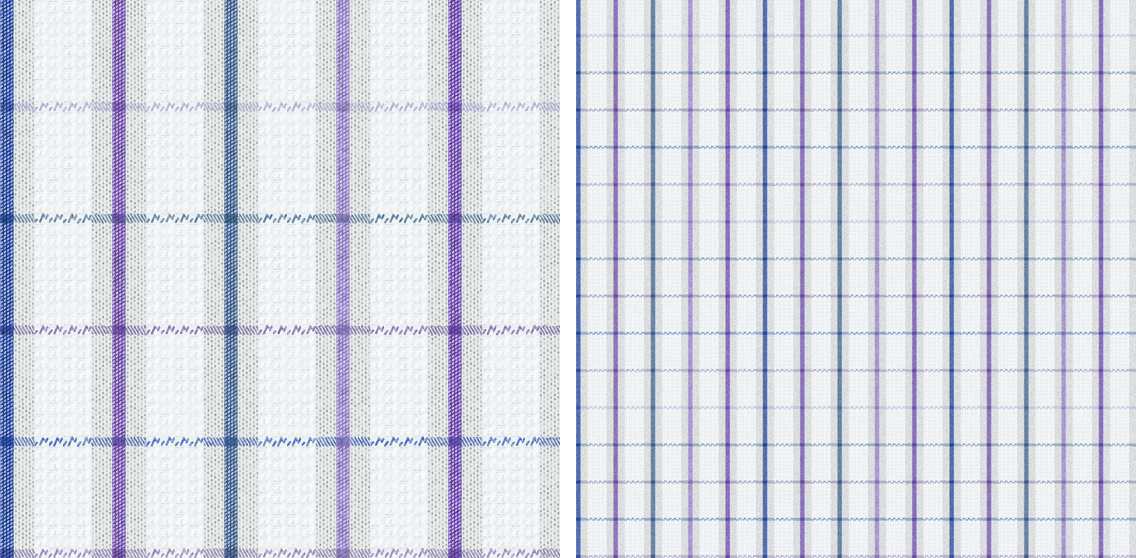
Left, the tile; right, the same tile 3 across and 3 down.
A WebGL 1 fragment shader for this texture:

```glsl
precision highp float;
// Woven shirting: five coloured warp stripes and five fine weft lines on white dobby cloth.
uniform vec2 u_resolution;

const float REPEATS = 5.0;
const float ENDS = 34.0; // warp threads in one check

float hash(vec2 cell) {
  vec3 h = fract(vec3(cell.xyx) * 0.1031);
  h += dot(h, h.yzx + 33.33);
  return fract((h.x + h.y) * h.z);
}

// Value noise that wraps after "period" cells
float noise(vec2 q, vec2 period) {
  vec2 i = floor(q), f = fract(q);
  f = f * f * (3.0 - 2.0 * f);
  vec2 a = mod(i, period), b = mod(i + 1.0, period);
  return mix(mix(hash(a), hash(vec2(b.x, a.y)), f.x),
             mix(hash(vec2(a.x, b.y)), hash(b), f.x), f.y);
}

// Soft coverage of a shape from its signed distance
float cover(float d, float soft) {
  return 1.0 - smoothstep(-0.5 * soft, 0.5 * soft, d);
}

float segment(vec2 q, vec2 a, vec2 b) {
  vec2 ab = b - a;
  return length(q - a - ab * clamp(dot(q - a, ab) / dot(ab, ab), 0.0, 1.0));
}

vec3 warpColor(float column) {
  if (column < 0.5) return vec3(0.09, 0.23, 0.58);
  if (column < 1.5) return vec3(0.41, 0.27, 0.64);
  if (column < 2.5) return vec3(0.21, 0.35, 0.53);
  if (column < 3.5) return vec3(0.56, 0.48, 0.76);
  return vec3(0.39, 0.24, 0.66);
}

vec3 weftColor(float row) {
  if (row < 0.5) return vec3(0.57, 0.50, 0.70);
  if (row < 1.5) return vec3(0.25, 0.40, 0.70);
  if (row < 2.5) return vec3(0.49, 0.40, 0.65);
  if (row < 3.5) return vec3(0.32, 0.46, 0.59);
  return vec3(0.68, 0.66, 0.82);
}

void main() {
  vec2 p = gl_FragCoord.xy / u_resolution * REPEATS;
  float pixel = 1.3 * REPEATS / min(u_resolution.x, u_resolution.y);
  float soft = max(pixel * ENDS, 0.35);

  // Check index, and offset from the nearest stripe and line
  vec2 shifted = p - vec2(0.062, 0.042) + 0.5;
  vec2 check = mod(floor(shifted), REPEATS);
  vec2 local = fract(shifted) - 0.5;
  float grain = noise(p * vec2(40.0, 60.0), vec2(200.0, 300.0)) - 0.5;
  float fleck = noise(p * vec2(24.0, 22.0), vec2(120.0, 110.0)) - 0.5;

  // White dobby: leaning floats joined by bridges, grey ticks of weft between
  float u = (fract(local.x) - 0.242) / 0.129;
  vec2 block = vec2(u, p.y * 10.0);
  vec2 q = fract(block + 0.05 * vec2(fleck, grain));
  float wear = 0.5 + 0.9 * hash(vec2(floor(u) + 7.0 * check.x, mod(floor(block.y), 50.0)));
  float floats = cover(segment(q, vec2(0.64, 0.22), vec2(0.8, 0.8)) - 0.14, 0.2);
  floats = max(floats, cover(segment(q, vec2(0.18, 0.12), vec2(0.3, 0.5)) - 0.11, 0.2));
  floats = max(floats, cover(segment(q, vec2(0.3, 0.5), vec2(0.62, 0.6)) - 0.07, 0.2));
  vec2 fine = vec2(p.x * 24.0 + 0.5 * mod(floor(p.y * 40.0), 2.0), p.y * 40.0);
  float ticks = cover(length((fract(fine) - 0.5) * vec2(0.8, 1.1)) - 0.28, 0.4);
  ticks *= 0.55 + 0.45 * cover(abs(q.y - 0.9) - 0.2, 0.3);
  float edge = cover(segment(q, vec2(0.44, 0.12), vec2(0.5, 0.4)) - 0.07, 0.2);
  vec3 dobby = mix(vec3(0.938, 0.95, 0.954), vec3(0.80, 0.845, 0.87),
                   max(ticks * 0.62, edge * 0.6) * (1.0 - floats) * wear);
  dobby = mix(dobby, vec3(0.972, 0.978, 0.982), floats * (0.5 + 0.3 * wear));

  // Grey plain-weave bands with staggered dark gaps
  vec2 weave = vec2(p.x * 32.0, p.y * 25.0);
  weave.y += 0.5 * mod(floor(weave.x), 2.0);
  vec2 id = mod(floor(weave), vec2(160.0, 125.0));
  vec2 jitter = 0.16 * (vec2(hash(id), hash(id + 31.0)) - 0.5);
  float gap = cover(length((fract(weave) - 0.5 + jitter) * vec2(1.0, 1.05)) - 0.25, soft);
  gap *= 0.3 + 1.0 * hash(id + 77.0);
  vec3 band = mix(vec3(0.925, 0.932, 0.932), vec3(0.65, 0.67, 0.685), gap);
  band -= 0.035 * cover(abs(fract(p.x * 32.0) - 0.5) - 0.25, 0.5);
  float inBand = cover(abs(local.x) - 0.242 - 0.02 * grain, 0.03);
  vec3 color = mix(dobby, band, inBand);

  // Weft line: slanted hatching in the bands, broken zigzag over the dobby
  float w = local.y / 0.046;
  float weftSoft = max(pixel / 0.046, 0.3);
  float hatch = cover(abs(fract(p.x * ENDS + w * 0.9) - 0.5) - 0.26, max(soft, 0.45));
  hatch *= cover(abs(w + 0.25 * fleck) - 0.84, weftSoft);
  vec2 z = vec2(q.x * 2.8, w + 0.3 * fleck);
  float zigzag = segment(z, vec2(0.15, -0.7), vec2(0.6, -0.1));
  zigzag = min(zigzag, segment(z, vec2(1.15, -0.65), vec2(1.75, 0.7)));
  zigzag = min(zigzag, segment(z, vec2(1.75, 0.7), vec2(1.95, 0.3)));
  zigzag = min(zigzag, segment(z, vec2(2.25, -0.1), vec2(2.6, 0.6)));
  float weft = mix(cover(zigzag - 0.2, weftSoft), hatch, inBand);
  vec3 weftTint = weftColor(check.y);
  color = mix(color, weftTint, weft * (0.82 + 0.6 * grain));

  // Warp stripe: dyed threads crossed by pale diagonal twill dashes
  vec2 twill = vec2(p.x * ENDS, p.y * 30.0 - p.x * ENDS * 0.5);
  twill += 0.15 * vec2(fleck, grain);
  float dash = cover(length((fract(twill) - 0.5) * vec2(1.0, 1.1)) - 0.37, soft);
  dash *= 0.7 + 0.3 * hash(mod(floor(twill), vec2(170.0, 150.0)));
  float crossing = cover(abs(w) - 0.9, weftSoft);
  vec3 dyed = warpColor(check.x) * (1.0 + 0.35 * grain);
  vec3 pale = mix(vec3(0.88, 0.89, 0.94), dyed, 0.08);
  vec3 pick = mix(pale, mix(dyed, weftTint, 0.65), crossing * 0.85);
  vec3 stripe = mix(dyed * (1.0 - 0.08 * crossing), pick, dash * 0.95);
  color = mix(color, stripe, cover(abs(local.x) - 0.059 - 0.006 * grain, pixel * 1.3));

  // Fibre grain
  color += 0.025 * grain;
  gl_FragColor = vec4(clamp(color, 0.0, 1.0), 1.0);
}
```
